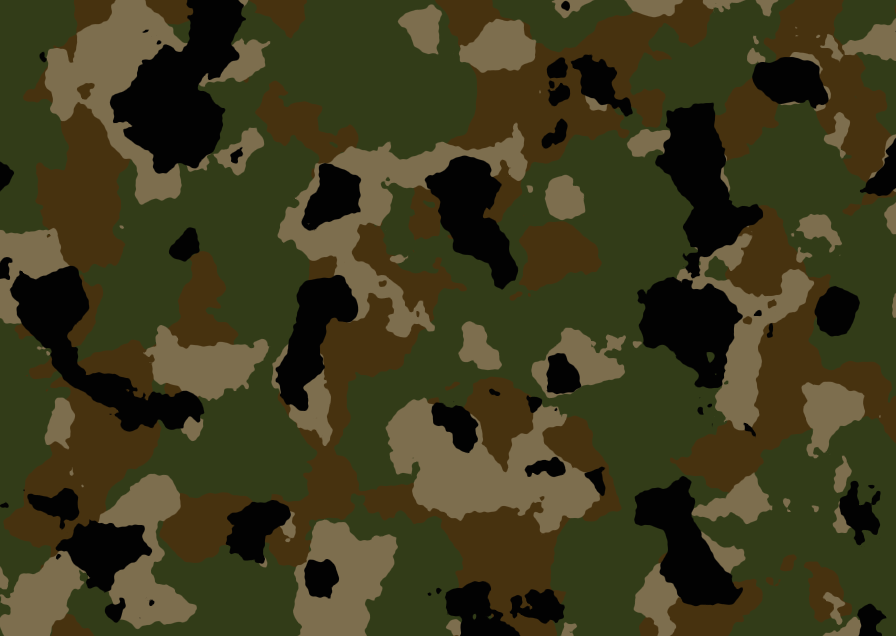
Give the GLSL for this pattern, as a Shadertoy shader.

```glsl
// Woodland camouflage: a green ground under brown, tan and black patches.
// Each patch layer is fractal gradient noise, scaled to unit deviation and
// cut at a level that sets its share; black leans towards the tan patches.

const vec3 GREEN = vec3(0.195, 0.237, 0.095);
const vec3 BROWN = vec3(0.280, 0.195, 0.060);
const vec3 TAN   = vec3(0.490, 0.430, 0.305);
const vec3 BLACK = vec3(0.008);

const float TAU = 6.28319;
const int OCTAVES = 5;
const float GAIN = 0.45;
const float NOISE_DEVIATION = 0.2415;  // of the summed octaves

float hash(vec2 cell) {
    vec3 q = fract(cell.xyx * vec3(0.1031, 0.1030, 0.0973));
    q += dot(q, q.yzx + 33.33);
    return fract((q.x + q.y) * q.z);
}

// Slope contribution of one lattice corner with a random direction
float cornerSlope(vec2 cell, vec2 offset) {
    float angle = TAU * hash(cell);
    return dot(vec2(cos(angle), sin(angle)), offset);
}

float gradientNoise(vec2 p) {
    vec2 cell = floor(p), f = p - cell;
    vec2 u = f * f * f * (f * (f * 6.0 - 15.0) + 10.0);
    vec2 e = vec2(1.0, 0.0);
    float low  = mix(cornerSlope(cell, f), cornerSlope(cell + e.xy, f - e.xy), u.x);
    float high = mix(cornerSlope(cell + e.yx, f - e.yx), cornerSlope(cell + e.xx, f - e.xx), u.x);
    return mix(low, high, u.y);
}

// Layered noise; every octave is turned to hide the lattice
float patchField(vec2 p, float frequency, vec2 seed) {
    const mat2 turn = mat2(1.6, 1.2, -1.2, 1.6);
    vec2 q = p * frequency + seed;
    float sum = 0.0, amplitude = 1.0;
    for (int i = 0; i < OCTAVES; i++) {
        sum += amplitude * gradientNoise(q);
        q = turn * q + vec2(17.3, 9.1);
        amplitude *= GAIN;
    }
    return sum / NOISE_DEVIATION;
}

// Antialiased coverage where the field rises above the level
float coverage(float field, float level) {
    float width = max(0.6 * fwidth(field), 1e-4);
    return smoothstep(level - width, level + width, field);
}

void mainImage(out vec4 fragColor, in vec2 fragCoord) {
    vec2 p = fragCoord / iResolution.y;

    float brownField = patchField(p, 4.8, vec2(31.7, 12.4));
    float tanField   = patchField(p, 6.3, vec2(73.2, 48.9));
    float ownField   = patchField(p, 6.3, vec2(11.6, 95.3));
    float blackField = 0.94 * ownField + 0.35 * tanField;

    // Paint from the ground up
    vec3 color = GREEN;
    color = mix(color, BROWN, coverage(brownField, 0.37));
    color = mix(color, TAN, coverage(tanField, 0.67));
    color = mix(color, BLACK, coverage(blackField, 1.10));

    fragColor = vec4(color, 1.0);
}
```
